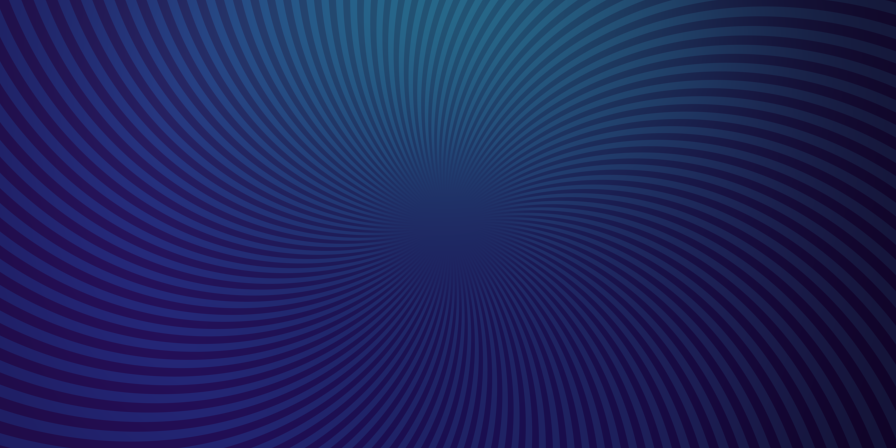
Write a WebGL 2 fragment shader that draws this background.

```glsl
#version 300 es
precision highp float;
// Swirling pinwheel of fine rays over a deep indigo field with a teal glow at the top.

#define RAY_COUNT 100.0
#define TWIST 0.8
#define CORE_INNER 0.06
#define CORE_OUTER 0.22
#define GLOW_SPREAD vec2(0.40, 0.20)
#define VIGNETTE 0.22

uniform vec2 u_resolution;
out vec4 fragColor;

const vec3 LEFT_VIOLET = vec3(0.155, 0.105, 0.430);
const vec3 MID_INDIGO  = vec3(0.112, 0.095, 0.355);
const vec3 RIGHT_NIGHT = vec3(0.090, 0.060, 0.240);
const vec3 TEAL_GLOW   = vec3(0.030, 0.270, 0.140);
const vec3 RAY_BLUE    = vec3(-0.005, 0.095, 0.135);
const vec3 RAY_TEAL    = vec3(0.020, 0.080, 0.080);

// Horizontal three-colour field; x runs from -1 (left) to 1 (right).
vec3 baseField(float x) {
    vec3 leftSide = mix(LEFT_VIOLET, MID_INDIGO, smoothstep(-1.0, 0.0, x));
    return mix(leftSide, RIGHT_NIGHT, smoothstep(0.0, 1.0, x));
}

// Soft elliptical light resting on the top edge.
float topGlow(vec2 p) {
    vec2 d = p - vec2(0.0, 0.5);
    return exp(-dot(d * d, 1.0 / GLOW_SPREAD));
}

// Signed ray pattern in -0.5..0.5, bending clockwise with distance.
float swirlRays(vec2 p, float radius) {
    float phase = RAY_COUNT * (atan(p.y, p.x) + TWIST * radius);
    float pixelPhase = RAY_COUNT * length(vec2(1.0 / max(radius, 0.001), TWIST)) / u_resolution.y;
    float edge = clamp(0.8 * pixelPhase, 0.05, 1.5);
    float ray = smoothstep(-edge, edge, sin(phase)) - 0.5;
    return ray * smoothstep(CORE_INNER, CORE_OUTER, radius);
}

void main() {
    vec2 p = (gl_FragCoord.xy - 0.5 * u_resolution) / u_resolution.y;
    float x = 2.0 * gl_FragCoord.x / u_resolution.x - 1.0;
    float radius = length(p);

    // Background light
    vec3 color = baseField(x) + TEAL_GLOW * topGlow(p);

    // Rays, bluer toward the left
    vec3 rayTint = mix(RAY_BLUE, RAY_TEAL, smoothstep(-1.0, 0.2, x));
    color += rayTint * swirlRays(p, radius);

    // Darker corners
    color *= 1.0 - VIGNETTE * smoothstep(0.6, 1.15, radius);
    fragColor = vec4(clamp(color, 0.0, 1.0), 1.0);
}
```
